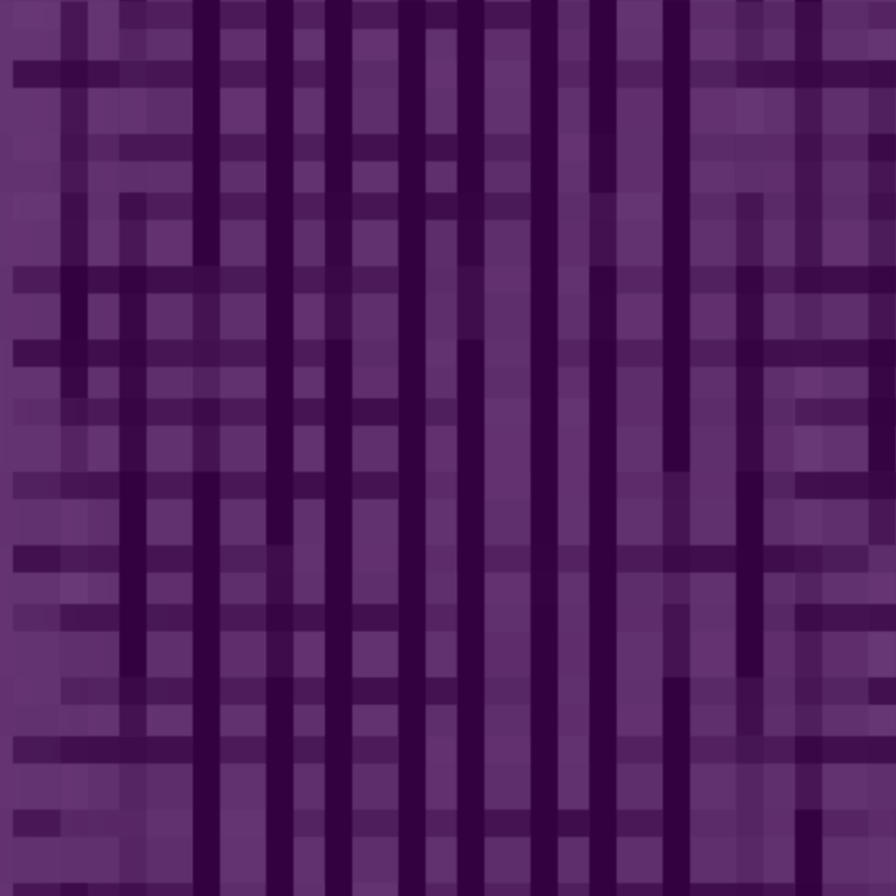
This pattern is drawn by a Shadertoy shader. Its source:

```glsl
#define CELLS 61.0        // small squares across the canvas
#define PITCH 4.6         // mean bar spacing, in cells
#define BAR_WIDTH 2.1     // in cells
#define SOFT 0.24         // edge ramp, in cells
#define COLUMN_SHIFT -0.4 // start of the first column
#define ROW_SHIFT 0.2     // start of the first row, from the top
#define LIGHTEST -0.12    // ink below zero brightens the ground
#define ROW_INK 0.72      // strongest horizontal bar

const vec3 GROUND = vec3(0.376, 0.184, 0.426);
const vec3 INK = vec3(0.203, 0.004, 0.252);

float hash(vec2 p) {
    p = fract(p * vec2(0.1031, 0.1137));
    p += dot(p, p.yx + 33.3);
    return fract((p.x + p.y) * p.x * 7.0 + p.y * 13.0);
}

// Slow layered waves along one bar, with a random phase for each bar
float wave(float bar, float place, float seed) {
    float phase = 6.2832 * hash(vec2(bar + 5.0, seed));
    return sin(0.52 * place + phase) + 0.5 * sin(1.3 * place + 2.3 * phase);
}

// Bar index and distance from its start, both snapped to whole cells
vec2 locate(float cells, float shift) {
    float index = ceil((floor(cells) + 1.0 - shift) / PITCH) - 1.0;
    return vec2(index, cells - floor(index * PITCH + shift));
}

float barMask(float d) {
    return smoothstep(0.0, SOFT, d) * (1.0 - smoothstep(BAR_WIDTH - SOFT, BAR_WIDTH, d));
}

// 0 in the middle columns, 1 near the left and right sides
float sideAmount(float column) {
    return smoothstep(2.0, 6.0, abs(column - 6.5));
}

float columnInk(float column, float row) {
    float level = mix(1.55, 0.28, sideAmount(column));
    return clamp(level + 0.55 * wave(column, row, 3.0), LIGHTEST, 1.0);
}

float rowInk(float row, float column) {
    float level = 0.27 + 0.16 * sideAmount(column);
    return clamp(level + 0.36 * wave(row, column * 1.2, 11.0), LIGHTEST * 0.5, ROW_INK);
}

// Faint tone of the ground between the bars
float tileTone(float column, float row) {
    return 0.13 * (hash(vec2(column + 19.0, row + 41.0)) - 0.5);
}

void mainImage(out vec4 fragColor, in vec2 fragCoord) {
    vec2 uv = fragCoord / iResolution.xy;
    vec2 across = locate(uv.x * CELLS, COLUMN_SHIFT);
    vec2 down = locate((1.0 - uv.y) * CELLS, ROW_SHIFT);
    float column = across.x, row = down.x;

    // Strengths change softly where a bar meets a crossing line
    float enterColumn = smoothstep(0.0, SOFT, across.y);
    float enterRow = smoothstep(0.0, SOFT, down.y);
    float vertical = mix(columnInk(column, row - 1.0), columnInk(column, row), enterRow);
    float horizontal = mix(rowInk(row, column - 1.0), rowInk(row, column), enterColumn);
    float tone = mix(tileTone(column, row - 1.0), tileTone(column, row), enterRow);

    // Overlay both sets of bars; the left margin stays pale
    vertical *= barMask(across.y) * step(0.5, column);
    horizontal *= barMask(down.y) * smoothstep(1.0 - SOFT, 1.0, uv.x * CELLS);
    tone -= 0.07 * (1.0 - smoothstep(0.0, 0.2, uv.x));
    float ink = 1.0 - (1.0 - vertical) * (1.0 - horizontal) * (1.0 - tone);

    fragColor = vec4(mix(GROUND, INK, clamp(ink, -0.2, 1.0)), 1.0);
}
```
